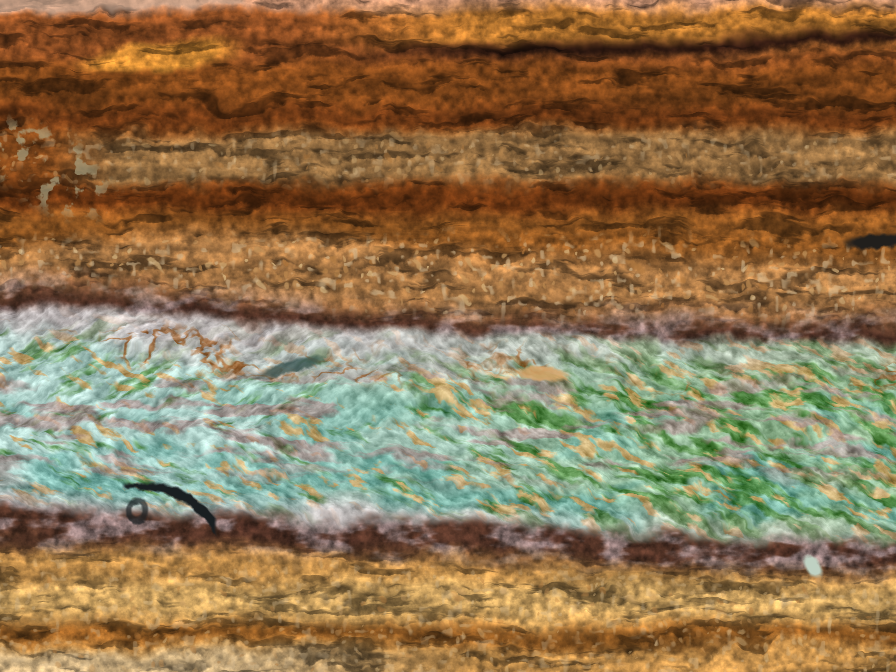
A Shadertoy shader for this texture:

```glsl
float hash(vec2 p) {
  vec3 q = fract(vec3(p.xyx) * 0.1031);
  q += dot(q, q.yzx + 33.33);
  return fract((q.x + q.y) * q.z);
}

float noise(vec2 p) {
  vec2 i = floor(p), f = fract(p);
  f = f * f * (3. - 2. * f);
  return mix(mix(hash(i), hash(i + vec2(1, 0)), f.x),
             mix(hash(i + vec2(0, 1)), hash(i + 1.), f.x), f.y);
}

float fbm(vec2 p) {
  float sum = 0., amp = .533;
  for (int i = 0; i < 4; i++) {
    sum += amp * noise(p);
    p = mat2(1.9, .3, -.3, 1.9) * p + 17.3;
    amp *= .5;
  }
  return sum;
}

float below(float d, float edge, float soft) {
  return smoothstep(edge - soft, edge + soft, d);
}

float band(float d, float top, float bottom, float soft) {
  return below(d, top, soft) * (1. - below(d, bottom, soft));
}

// Soft tilted ellipse
float blot(vec2 p, vec2 centre, vec2 radius, float slope) {
  vec2 q = p - centre;
  q.y -= slope * q.x;
  return 1. - below(length(q / radius), 1., .3);
}

// Jittered grains: coverage and tint
vec2 grains(vec2 p, float density) {
  vec2 cell = floor(p), f = fract(p);
  float size = .12 + .2 * hash(cell + 3.7);
  vec2 centre = .35 + .3 * vec2(hash(cell), hash(cell + 51.));
  float cover = 1. - below(length(f - centre), size, size * .4);
  return vec2(cover * step(hash(cell + 7.1), density), hash(cell + 91.));
}

// Rust and sand layers, d measured downward
vec3 upperStrata(vec2 p, float d) {
  float right = smoothstep(.42, .75, p.x), seam = .1 - .03 * p.x;
  vec3 c = mix(vec3(.74, .54, .42), vec3(.51, .28, .13), below(d, .02, .008));
  c = mix(c, vec3(.68, .44, .18), right * band(d, .012, .075, .018));
  c = mix(c, vec3(.47, .26, .1), below(d, .095, .02));
  c = mix(c, vec3(.17, .09, .06), right * band(d, seam - .01, seam + .012, .012));
  c = mix(c, vec3(.78, .52, .2), .9 * blot(vec2(p.x, d), vec2(.235, .085), vec2(.11, .026), -.08));
  c = mix(c, vec3(.37, .18, .07), .6 * band(d, .16, .19, .015));
  c = mix(c, vec3(.54, .4, .24), smoothstep(.05, .2, p.x) * band(d, .197, .272, .015));
  c = mix(c, vec3(.4, .2, .07), band(d, .275, .31, .015));
  c = mix(c, vec3(.53, .32, .13), below(d, .317, .018));
  return mix(c, vec3(.65, .46, .27), below(d, .385 - .04 * band(p.x, .1, .55, .15), .025));
}

vec3 lowerStrata(vec2 p, float d) {
  vec3 c = mix(vec3(.68, .5, .27), vec3(.78, .62, .37), band(d, .87, .925, .02));
  c = mix(c, vec3(.5, .3, .11), .85 * band(d, .937, .962, .012));
  return mix(c, vec3(.75, .64, .47), below(d, .972, .01) * (1. - smoothstep(.3, .75, p.x)));
}

// Strokes fanning from the left, all descending on the right
float strokes(vec2 p, float d, vec2 freq) {
  float y = d - .64, lean = .4 * p.x;
  float fork = fbm(vec2(p.x, abs(y) - lean) * freq + 31.);
  return mix(fork, fbm(vec2(p.x, y - lean) * freq), smoothstep(.4, .75, p.x));
}

// Glazed channel
vec3 channel(vec2 p, float d, float top, float bottom, float grit) {
  float stroke = strokes(p, d, vec2(19., 72.));
  float fleck = strokes(p + 5., d + 3., vec2(32., 85.));
  float weave = strokes(p, d, vec2(55., 130.));
  float patchy = fbm(vec2(p.x * 8., d * 20.));
  float mauve = fbm(vec2(p.x * 11. + 4., (d - .07 * p.x) * 60.));
  float right = smoothstep(.2, 1.25, p.x + .5 * (patchy - .5));
  float upper = 1. - smoothstep(.5, .64, d);
  vec3 c = mix(vec3(.68, .81, .78), vec3(.56, .7, .55), right);
  c = mix(c, vec3(.42, .67, .63), .75 * below(patchy, .56, .13) * below(d, .6, .06));
  c = mix(c, vec3(.27, .49, .2), .8 * below(stroke, .68 - .13 * right - .06 * upper, .11));
  c = mix(c, vec3(.8, .64, .4), .85 * below(fleck, .66 - .03 * right - .05 * upper, .07));
  c = mix(c, vec3(.64, .54, .53), .75 * below(mauve, .59, .08) * band(d, .55, .71, .04));
  float haze = 1. - smoothstep(.02, .085, d - top - .08 * (patchy - .5));
  haze = max(haze, 1. - smoothstep(0., .05, bottom - d + .04 * (patchy - .5)));
  c = mix(c, vec3(.74, .7, .7), haze * mix(.92, .4, right));
  float curls = abs(fbm(vec2(p.x * 24., d * 42.)) - .52);
  float drips = (1. - smoothstep(.01, .06, curls)) * band(d, top + .02, top + .075, .015);
  c = mix(c, vec3(.6, .35, .14), .7 * drips * below(patchy, .47, .1));
  return c + .5 * (weave - .5) + .33 * grit;
}

void mainImage(out vec4 fragColor, in vec2 fragCoord) {
  vec2 p = fragCoord / iResolution.y;
  float depth = 1. - p.y, rough = fbm(p * 24.) - .5, grit = fbm(p * 95.) - .5;
  float d = depth + .03 * (fbm(vec2(p.x * 5., depth * 16.)) - .5) + .022 * rough + .006 * grit;
  vec2 q = vec2(p.x, depth) + .008 * vec2(rough, grit);

  // Streaked and cracked ground
  float top = .457 + .048 * smoothstep(0., .75, p.x), bottom = .757 + .035 * p.x;
  vec3 c = mix(upperStrata(p, d), lowerStrata(p, d), step(.6, d));
  c *= (.65 + .7 * fbm(vec2(p.x * 7., d * 75.))) * (1. + .9 * grit);
  c *= 1.03 - .4 * below(fbm(vec2(p.x * 17., d * 80.) + 9.), .63, .08);

  // Pebbles and bright sand
  float sandy = band(d, .36, top - .015, .025)
    + .6 * (band(d, .2, .27, .02) + below(d, bottom + .06, .025));
  vec2 coarse = grains(q * 62. + 2. * rough, .35);
  c = mix(c, mix(vec3(.68, .45, .22), vec3(.88, .76, .55), coarse.y), .7 * coarse.x * sandy);
  c = mix(c, vec3(.86, .76, .6), .55 * below(noise(q * 115.), .8, .13) * sandy);

  // Wet rims around the channel
  float rim = band(d, top - .034, .6, .032) + band(d, .6, bottom + .05, .024);
  float sheen = below(fbm(p * vec2(24., 55.)), .54, .13);
  vec3 wet = mix(vec3(.27, .16, .13), vec3(.53, .45, .46), sheen);
  c = mix(c, wet * (1. + 1.3 * grit), min(rim, 1.) * .92);
  c = mix(c, channel(p, d, top, bottom, grit), band(d, top, bottom, .011));

  // Dark curved sliver and ring
  float t = (q.x - .185) / .137;
  float arc = abs(q.y - .723 - .06 * t * t * t) - .003 - .009 * t;
  float sliver = (1. - below(arc, 0., .003)) * band(t, 0., 1., .03);
  float ring = abs(length((q - vec2(.205, .76)) * vec2(1., .8)) - .012);
  c = mix(c, vec3(.1, .12, .13), max(sliver, .7 - .7 * below(ring, .004, .002)));

  // Isolated marks
  c = mix(c, vec3(.13, .12, .11), blot(q, vec2(1.305, .359), vec2(.046, .01), -.06));
  c = mix(c, vec3(.2, .31, .3), .75 * blot(q, vec2(.434, .546), vec2(.045, .01), -.25));
  c = mix(c, vec3(.85, .65, .42), .85 * blot(q, vec2(.807, .556), vec2(.036, .01), .05));
  c = mix(c, vec3(.75, .82, .76), blot(q, vec2(1.21, .843), vec2(.013, .014), .6));
  float lichen = below(fbm(p * 60.), .61, .06) * blot(q, vec2(.07, .25), vec2(.09, .06), .4);
  c = mix(c, vec3(.66, .63, .5), .7 * lichen);
  float crust = (1. - below(d, .015, .004)) * (1. - below(p.x, .362, .007));
  c = mix(c, vec3(.8, .67, .58), .6 * crust);
  fragColor = vec4(c, 1.);
}
```
